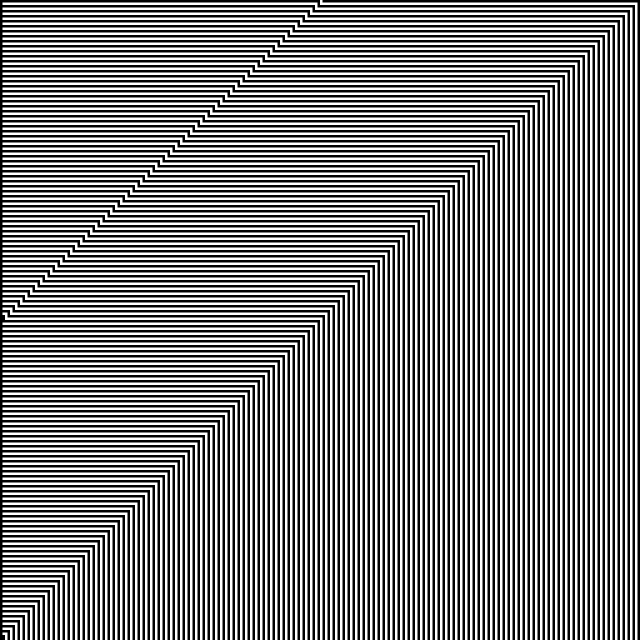
Write a WebGL 2 fragment shader that draws this pattern.

```glsl
#version 300 es
precision highp float;
// Nested square corners: thin black and white stripes that run level above the
// rising diagonal and upright below it, from the parity of max(column, row).
// One diagonal chain of cells has its tone swapped; a dark rim closes the left.

uniform vec2 u_resolution;
out vec4 outColor;

const float CELLS = 256.0;        // stripe widths across the canvas
const float CHAIN_OFFSET = 127.0; // cells from the main diagonal up to the chain
const int SAMPLES = 4;            // samples per pixel side, for smooth edges

// 1 on even stripes and 0 on odd ones, bent at a right angle on the diagonal
float cornerStripes(vec2 cell) {
    return 1.0 - mod(max(cell.x, cell.y), 2.0);
}

// 1 in the single chain of cells that lies on a shifted diagonal
float diagonalChain(vec2 cell, float offset) {
    return 1.0 - step(0.5, abs(cell.y - cell.x - offset));
}

// Swaps black and white where the mask is 1
float invertWhere(float tone, float mask) {
    return abs(tone - mask);
}

float patternTone(vec2 uv, float cells, float chainOffset) {
    vec2 cell = clamp(floor(uv * cells), vec2(0.0), vec2(cells - 1.0));
    float tone = cornerStripes(cell);
    tone = invertWhere(tone, diagonalChain(cell, chainOffset));
    float insideRim = step(0.5, cell.x);
    return tone * insideRim;
}

void main() {
    vec2 pixelCorner = gl_FragCoord.xy - 0.5;
    float tone = 0.0;

    // Average a regular grid of samples inside the pixel
    for (int j = 0; j < SAMPLES; j++) {
        for (int i = 0; i < SAMPLES; i++) {
            vec2 jitter = (vec2(i, j) + 0.5) / float(SAMPLES);
            vec2 uv = (pixelCorner + jitter) / u_resolution;
            tone += patternTone(uv, CELLS, CHAIN_OFFSET);
        }
    }
    tone /= float(SAMPLES * SAMPLES);

    outColor = vec4(vec3(tone), 1.0);
}
```
